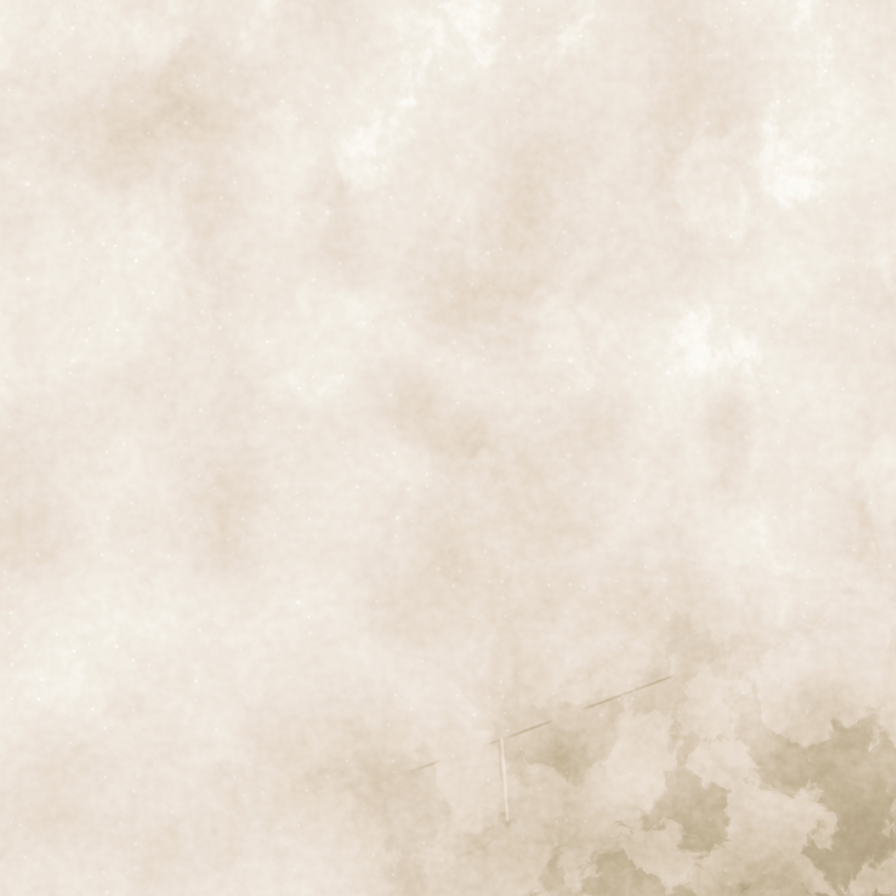
Reproduce this texture procedurally as a WebGL 1 fragment shader.

```glsl
precision highp float;
// Weathered cream plaster: soft clouds, pale flecks, faint scratches and a stained lower right corner.

uniform vec2 u_resolution;

#define BASE_TONE 0.87
#define CLOUD_SCALE 3.6
#define CLOUD_AMOUNT 1.9
#define MOTTLE_SCALE 75.0
#define MOTTLE_AMOUNT 0.55
#define BRIGHT_AMOUNT 1.0
#define STAIN_AMOUNT 2.5
#define PATCH_AMOUNT 1.5
#define FLECK_CELLS 56.0
#define FLECK_SHARE 0.16
#define SCRATCH_WIDTH 0.0013

const vec3 CHALK = vec3(0.985, 0.975, 0.955);
const vec3 CREAM = vec3(0.95, 0.93, 0.89);
const vec3 IVORY = vec3(0.93, 0.89, 0.85);
const vec3 SAND  = vec3(0.90, 0.85, 0.79);
const vec3 TAN   = vec3(0.85, 0.79, 0.71);
const vec3 CLAY  = vec3(0.77, 0.71, 0.60);
const vec3 UMBER = vec3(0.68, 0.61, 0.50);

vec2 hash2(vec2 p) {
  vec3 q = fract(p.xyx * vec3(0.1031, 0.1030, 0.0973));
  q += dot(q, q.yzx + 33.33);
  return fract((q.xx + q.yz) * q.zy);
}

float cornerSlope(vec2 cell, vec2 offset) {
  float angle = 6.2832 * hash2(cell).x;
  return dot(vec2(cos(angle), sin(angle)), offset);
}

float gradientNoise(vec2 p) {
  vec2 i = floor(p), f = fract(p), e = vec2(1.0, 0.0);
  vec2 u = f * f * f * (f * (f * 6.0 - 15.0) + 10.0);
  return mix(mix(cornerSlope(i, f), cornerSlope(i + e, f - e), u.x),
             mix(cornerSlope(i + e.yx, f - e.yx), cornerSlope(i + e.xx, f - e.xx), u.x), u.y);
}

float fbm(vec2 p) {
  float sum = 0.0, amplitude = 1.0;
  for (int octave = 0; octave < 6; octave++) {
    sum += amplitude * gradientNoise(p);
    p = mat2(1.6, 1.2, -1.2, 1.6) * p + 17.3;
    amplitude *= 0.58;
  }
  return sum;
}

float segmentDistance(vec2 p, vec2 a, vec2 b) {
  vec2 ab = b - a;
  return length(p - a - ab * clamp(dot(p - a, ab) / dot(ab, ab), 0.0, 1.0));
}

float smudge(vec2 p, vec2 a, vec2 b, float radius) {
  return smoothstep(radius, 0.0, segmentDistance(p, a, b));
}

float stroke(vec2 p, vec2 a, vec2 b) {
  return smoothstep(2.0 * SCRATCH_WIDTH, 0.3 * SCRATCH_WIDTH, segmentDistance(p, a, b));
}

float flecks(vec2 p) {
  vec2 cell = floor(p * FLECK_CELLS);
  vec2 centre = 0.25 + 0.5 * hash2(cell + 71.0);
  vec2 trait = hash2(cell + 139.0);
  float radius = mix(0.07, 0.2, trait.y);
  return step(trait.x, FLECK_SHARE) * smoothstep(radius, 0.3 * radius, length(fract(p * FLECK_CELLS) - centre));
}

vec3 plasterColor(float tone) {
  vec3 c = mix(CHALK, CREAM, clamp(tone + 1.0, 0.0, 1.0));
  c = mix(c, IVORY, clamp(tone, 0.0, 1.0));
  c = mix(c, SAND, clamp(tone - 1.0, 0.0, 1.0));
  c = mix(c, TAN, clamp(tone - 2.0, 0.0, 1.0));
  c = mix(c, CLAY, clamp(tone - 3.0, 0.0, 1.0));
  return mix(c, UMBER, clamp((tone - 4.0) / 1.5, 0.0, 1.0));
}

void main() {
  vec2 uv = gl_FragCoord.xy / u_resolution;
  vec2 warp = vec2(fbm(uv * 5.0 + 3.1), fbm(uv * 5.0 + 41.7));
  vec2 bent = uv + 0.035 * warp;

  // Broad clouds and fine mottling
  float mottle = gradientNoise(uv * MOTTLE_SCALE) + 0.6 * gradientNoise(uv * MOTTLE_SCALE * 2.1 + 9.0);
  float tone = BASE_TONE + 0.45 * (0.5 - uv.y);
  tone += CLOUD_AMOUNT * fbm(bent * CLOUD_SCALE + 12.4) + MOTTLE_AMOUNT * mottle;

  // Chalky patches, stronger toward the top right
  float chalk = smoothstep(0.12, 0.5, fbm(bent * vec2(8.0, 5.5) + 63.0));
  tone -= BRIGHT_AMOUNT * chalk * smoothstep(0.2, 1.3, uv.x * 0.6 + uv.y);

  // Stain with ragged patches in the lower right corner
  float stain = smoothstep(0.66, 0.0, length((bent - vec2(0.97, 0.0)) * vec2(0.8, 1.2)));
  float ragged = smoothstep(-0.09, 0.09, fbm(bent * 8.0 + 27.0));
  tone += stain * (STAIN_AMOUNT + PATCH_AMOUNT * (ragged - 0.5));

  // Soft brown smudges
  tone += 1.5 * smudge(bent, vec2(0.45, 0.555), vec2(0.515, 0.495), 0.065);
  tone += 0.8 * smudge(bent, vec2(0.36, 0.76), vec2(0.39, 0.69), 0.06);
  tone += 0.9 * smudge(bent, vec2(0.81, 0.56), vec2(0.815, 0.46), 0.04);

  // Broken scratch and a short upright mark with a pale side
  vec2 joint = vec2(0.556, 0.175), foot = vec2(0.562, 0.085), side = vec2(0.004, 0.0);
  float wear = smoothstep(-0.25, 0.2, gradientNoise(uv * 28.0 + 5.0));
  vec2 shaken = uv + 0.0012 * warp;
  tone += 1.1 * wear * stroke(shaken, vec2(0.43, 0.128), vec2(0.75, 0.245));
  tone += 0.7 * wear * stroke(shaken, joint, foot);
  tone -= 1.1 * stroke(shaken, joint + side, foot + side);

  // Pale flecks
  tone -= 0.9 * flecks(uv + 0.004 * warp) * (1.0 - 0.6 * stain);

  gl_FragColor = vec4(plasterColor(tone), 1.0);
}
```
